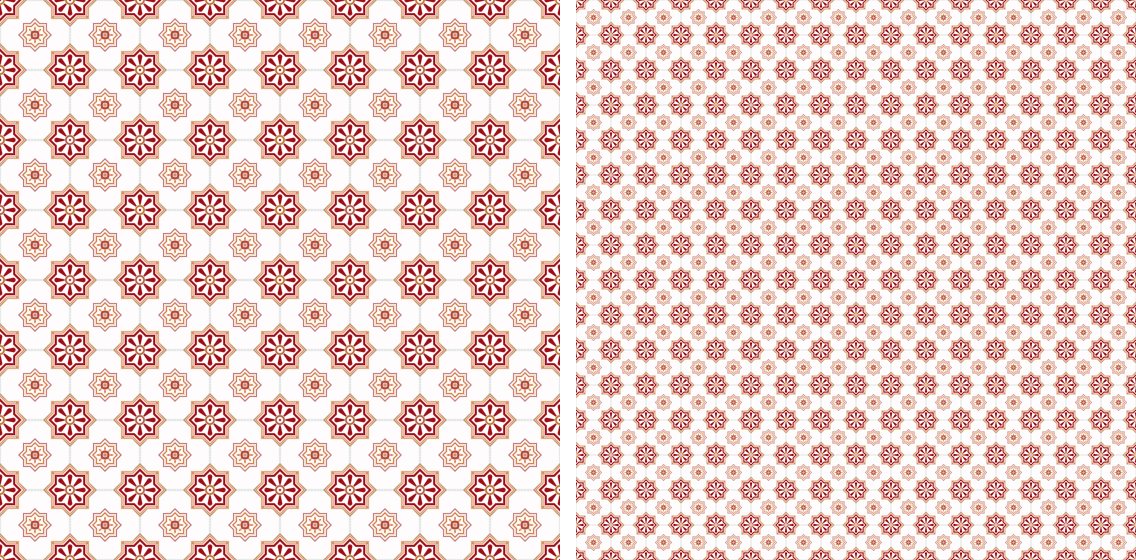
Left: one tile. Right: repeated 2 by 2.
Give the GLSL for this pattern, as a WebGL 2 fragment shader.

```glsl
#version 300 es
precision highp float;
uniform vec2 u_resolution;
out vec4 outColor;

const float REPEATS = 8.0;
const vec3 WHITE = vec3(0.995, 0.99, 0.99);
const vec3 TAN = vec3(0.86, 0.66, 0.50);
const vec3 ORANGE = vec3(0.82, 0.43, 0.19);
const vec3 CRIMSON = vec3(0.62, 0.05, 0.08);
const vec3 RUST = vec3(0.70, 0.27, 0.21);
const vec3 MAUVE = vec3(0.76, 0.47, 0.47);

float hash(vec2 p) {
  return fract(sin(dot(p, vec2(127.1, 311.7))) * 43758.5453);
}

// Size of the eight-pointed star (two crossed squares) through p
float starSize(vec2 p) {
  p = abs(p);
  return min(max(p.x, p.y), (p.x + p.y) * 0.7071);
}

// Folds the plane into one wedge around the positive x axis
vec2 foldEight(vec2 p) {
  p = abs(p);
  if (p.y > p.x) p = p.yx;
  vec2 diagonal = vec2(p.x + p.y, p.x - p.y) * 0.7071;
  return diagonal.x > p.x ? diagonal : p;
}

// Teardrop along x, from start to end, with a radius at each end
float petal(vec2 p, float start, float end, float r0, float r1) {
  float x = clamp(p.x, start, end);
  return length(p - vec2(x, 0.0)) - mix(r0, r1, (x - start) / (end - start));
}

float fill(float d, float soft) {
  return 1.0 - smoothstep(-soft, soft, d);
}

float line(float d, float halfWidth, float soft) {
  return fill(abs(d) - halfWidth, soft);
}

// Pale dotted joints between neighbouring large stars
vec3 drawJoints(vec3 col, vec2 p, float soft) {
  vec2 a = abs(p);
  float across = min(a.x, a.y), along = max(a.x, a.y);
  float dots = 0.8 + 0.2 * cos(along * 150.8);
  float joint = line(across, 0.014, soft * 1.3) * smoothstep(0.35, 0.38, along);
  return mix(col, vec3(0.86, 0.88, 0.87), joint * dots);
}

vec3 drawLargeStar(vec3 col, vec2 p, float tint, float soft) {
  float s = starSize(p), r = length(p);
  vec2 w = foldEight(p);
  col = mix(col, WHITE, fill(s - 0.27, soft));

  // Double outer border, browner on the turned square
  float turned = smoothstep(0.27, 0.33, max(abs(p.x), abs(p.y)));
  col = mix(col, mix(TAN, vec3(0.74, 0.58, 0.43), turned), line(s - 0.262, 0.010, soft));
  col = mix(col, mix(ORANGE, TAN, 0.35), line(s - 0.241, 0.006, soft));
  col = mix(col, ORANGE, 0.8 * fill(length(abs(p) - 0.243) - 0.014, soft));

  // Crimson band and petals
  col = mix(col, CRIMSON, line(s - 0.203, 0.015, soft));
  col = mix(col, CRIMSON, fill(petal(w, 0.085, 0.19, 0.011, 0.033), soft));

  // Ringed centre
  col = mix(col, WHITE, fill(r - 0.073, soft));
  vec3 ring = mix(vec3(0.76, 0.48, 0.16), vec3(0.68, 0.36, 0.27), tint);
  col = mix(col, ring, line(r - 0.058, 0.013, soft));
  return mix(col, mix(CRIMSON, MAUVE, 0.3 * tint), fill(r - 0.016, soft));
}

vec3 drawSmallStar(vec3 col, vec2 p, float tint, float soft) {
  float s = starSize(p);
  vec2 a = abs(p), w = foldEight(p);
  float square = max(a.x, a.y);

  // Thin outer outline with orange star inside
  col = mix(col, mix(MAUVE, RUST, 0.25 * tint), line(s - 0.163, 0.008, soft));
  col = mix(col, mix(ORANGE, TAN, 0.2), line(s - 0.123, 0.009, soft));

  // Spokes
  col = mix(col, ORANGE, fill(petal(w, 0.065, 0.11, 0.017, 0.008), soft));

  // Rounded square centre with a pale eye
  float core = mix(square, length(p), 0.6);
  col = mix(col, WHITE, 0.6 * fill(core - 0.080, soft));
  col = mix(col, RUST, line(core - 0.047, 0.015, soft));
  return mix(col, mix(TAN, MAUVE, 0.4 + 0.4 * tint), fill(core - 0.024, soft));
}

void main() {
  vec2 grid = gl_FragCoord.xy / u_resolution * REPEATS;
  float soft = max(0.011, 0.75 * REPEATS / min(u_resolution.x, u_resolution.y));

  // Large stars sit on the grid corners, small ones in the cell centres
  vec2 large = fract(grid + 0.5) - 0.5;
  vec2 small = fract(grid) - 0.5;
  float largeTint = hash(mod(floor(grid + 0.5), REPEATS));
  float smallTint = hash(mod(floor(grid), REPEATS) + 17.0);

  vec3 col = drawJoints(WHITE, large, soft);
  col = drawLargeStar(col, large, largeTint, soft);
  col = drawSmallStar(col, small, smallTint, soft);
  outColor = vec4(col, 1.0);
}
```
